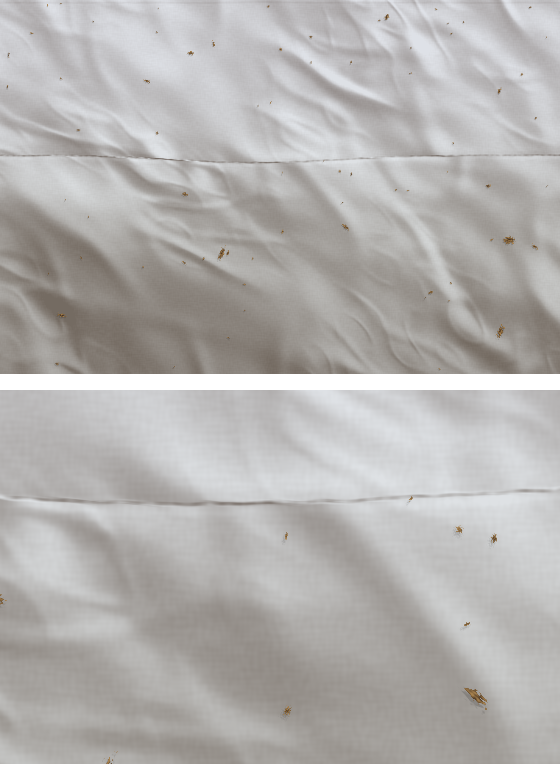
Top, the full canvas; bottom, a detail of the centre.
Reproduce this texture procedurally as a Shadertoy shader.

```glsl
float hash(vec2 p) {
    vec3 q = fract(p.xyx * vec3(0.1031, 0.103, 0.0973));
    q += dot(q, q.yzx + 33.33);
    return fract((q.x + q.y) * q.z);
}

vec2 gradientAt(vec2 cell) {
    float a = 6.2832 * hash(cell + 57.0);
    return vec2(cos(a), sin(a));
}

// Gradient noise, about -0.7 to 0.7
float noise(vec2 p) {
    vec2 i = floor(p), f = p - i, e = vec2(1, 0);
    vec2 u = f * f * f * (f * (f * 6.0 - 15.0) + 10.0);
    float low = mix(dot(gradientAt(i), f), dot(gradientAt(i + e), f - e), u.x);
    float high = mix(dot(gradientAt(i + e.yx), f - e.yx), dot(gradientAt(i + 1.0), f - 1.0), u.x);
    return mix(low, high, u.y);
}

// Coordinates along and across a fold that falls at the given angle
vec2 foldAxes(vec2 p, float angle) {
    return vec2(p.x * cos(angle) - p.y * sin(angle), p.x * sin(angle) + p.y * cos(angle));
}

// Narrow raised fold, flat cloth beside it
float ridge(vec2 p, float width) {
    float n = noise(p) / width;
    return exp(-n * n);
}

// Cloth height: soft folds to the lower right, with isolated sharper ridges
float clothHeight(vec2 p) {
    p += 0.09 * vec2(noise(p * 2.0 + 3.0), noise(p * 2.0 + 19.0));
    vec2 main = foldAxes(p, 0.68), steep = foldAxes(p, 1.05), shallow = foldAxes(p, 0.3);
    float patchy = smoothstep(-0.2, 0.3, noise(p * 2.6 + 61.0));
    float h = 0.21 * noise(main * vec2(1.7, 3.2) + 7.0);
    h += 0.032 * ridge(main * vec2(2.2, 4.5) + 31.0, 0.13) * (0.4 + patchy);
    h += 0.026 * ridge(steep * vec2(2.2, 5.0) + 15.0, 0.13) * (1.0 - patchy);
    h += 0.014 * ridge(shallow * vec2(3.0, 7.0) + 83.0, 0.1) * patchy;
    h += 0.05 * noise(main * vec2(4.0, 9.0) + 43.0);
    h += 0.013 * noise(p * 15.0 + 71.0) * (0.4 + patchy);
    h += 0.005 * ridge(main * vec2(7.0, 15.0) + 91.0, 0.12) * patchy;
    return h;
}

float seamHeight(float x) {
    float sag = (x - 0.68) / 0.3;
    return 0.585 - 0.02 * exp(-sag * sag) + 0.003 * noise(vec2(x * 9.0, 4.0))
        + 0.0016 * noise(vec2(x * 40.0, 6.0));
}

// Scattered dry crumbs, one at most per cell: x is cover, y is tint
vec2 crumbs(vec2 p, float cells, float chance, float size, float px) {
    vec2 id = floor(p * cells);
    float seed = hash(id + cells);
    vec2 centre = (id + 0.25 + 0.5 * vec2(hash(id + 11.3), hash(id + 27.7))) / cells;
    float a = 6.2832 * hash(id + 41.9);
    vec2 d = mat2(cos(a), -sin(a), sin(a), cos(a)) * (p - centre);
    float radius = size * mix(0.45, 1.0, hash(id + 63.1));
    d.y *= mix(1.2, 2.8, hash(id + 77.7));
    float grain = noise(d / size * 2.6 + seed * 90.0);
    float dist = length(d) - radius * (1.0 + 1.3 * grain);
    float cover = 1.0 - smoothstep(-px, px, dist);
    return vec2(cover * step(seed, chance), 0.5 + grain);
}

void mainImage(out vec4 fragColor, in vec2 fragCoord) {
    float px = 1.0 / iResolution.y;
    vec2 p = fragCoord * px;

    // Broad light, falling off toward the lower left
    float light = mix(0.505, 0.785, smoothstep(-0.15, 0.85, p.y));
    light += 0.06 * (p.x - 0.75) * (1.0 - p.y) + 0.06 * noise(p * 1.8 + 13.0);

    // Folds lit from the upper right; the two panels crease apart
    float seam = p.y - seamHeight(p.x);
    vec2 panel = p + vec2(0.06, 0.03) * smoothstep(-0.004, 0.004, seam);
    vec2 toLight = vec2(0.6, 0.8);
    float slope = (clothHeight(panel) - clothHeight(panel + 0.005 * toLight)) / 0.005;
    float slack = mix(0.7, 1.15, smoothstep(-0.3, 0.3, noise(p * 2.1 + 51.0)));
    light += 0.135 * slack * slope / (1.0 + 0.4 * abs(slope));

    // Puckers, shadow and stitches along the seam
    float pucker = noise(vec2(p.x * 26.0 + seam * 9.0, seam * 7.0));
    light += 0.045 * pucker * exp(-abs(seam) * 28.0);
    float stitch = 0.5 + noise(vec2(p.x * 75.0, 2.0));
    light -= (0.02 + 0.18 * stitch) * (1.0 - smoothstep(0.0004, 0.0016 + px, abs(seam)));
    light += 0.03 * exp(-pow((seam + 0.007) / 0.005, 2.0));
    light -= 0.025 * exp(-pow((seam - 0.006) / 0.006, 2.0));
    float hem = p.y - 0.993 - 0.003 * noise(vec2(p.x * 5.0, 8.0));
    light -= 0.035 * (1.0 - smoothstep(0.0005, 0.002 + px, abs(hem)));

    // Fine weave
    light += 0.018 * noise(p * vec2(50.0, 260.0)) + 0.018 * noise(p * vec2(240.0, 90.0));

    light = clamp(light, 0.42, 0.88);
    vec3 color = mix(vec3(0.51, 0.48, 0.45), vec3(0.83, 0.84, 0.84), (light - 0.48) / 0.357);
    color += vec3(0.004, 0.0, 0.018) * smoothstep(0.3, 0.9, p.y);

    // Specks, flakes and a few clumps
    for (int i = 0; i < 3; i++) {
        float k = float(i);
        float cells = i == 0 ? 27.0 : i == 1 ? 11.0 : 4.0;
        float chance = i == 0 ? mix(0.04, 0.1, smoothstep(0.7, 1.0, p.y)) : 0.13;
        float size = i == 0 ? 0.0036 : i == 1 ? 0.0075 : 0.015;
        vec2 shadow = crumbs(p + vec2(0.002, 0.003), cells, chance, size, 0.004);
        vec2 crumb = crumbs(p, cells, chance, size, px);
        color *= 1.0 - 0.15 * shadow.x;
        float fleck = crumb.y + 0.6 * noise(p * 190.0 + k * 17.0);
        vec3 straw = mix(vec3(0.25, 0.16, 0.08), vec3(0.66, 0.5, 0.28), clamp(fleck, 0.0, 1.0));
        color = mix(color, straw, 0.9 * crumb.x);
    }

    fragColor = vec4(color, 1.0);
}
```
